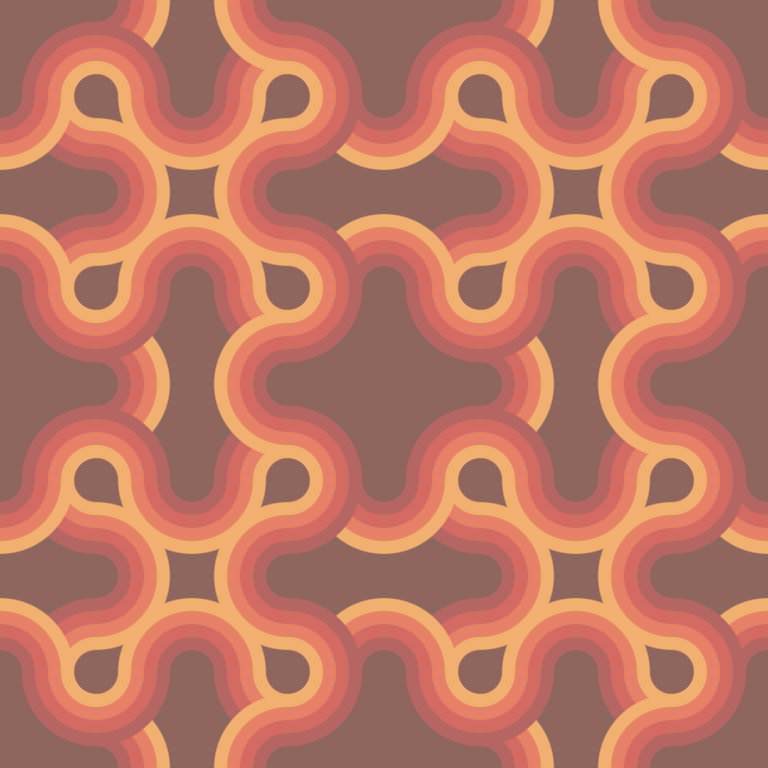
This pattern is drawn by a Shadertoy shader. Its source:

```glsl
// Interlaced wavy ribbons in four warm stripes, weaving a retro star lattice.

// Position across a serpentine ribbon made of half circles; 0.5 is its middle.
// f is folded into 0..2, and the ribbon runs along x at f.y = 1.
float acrossRibbon(vec2 f) {
    if (f.y < 1.0) return length(f - 1.0);
    return 1.0 - length(vec2(1.0 - abs(f.x - 1.0), f.y - 1.0));
}

float edge(float at, float t, float soft) {
    return smoothstep(at - soft, at + soft, t);
}

// Striped ribbon colour, with coverage in alpha.
vec4 ribbon(float t, float soft) {
    vec3 color = vec3(0.95, 0.69, 0.44);
    color = mix(color, vec3(0.90, 0.50, 0.40), edge(0.365, t, soft));
    color = mix(color, vec3(0.83, 0.42, 0.39), edge(0.5, t, soft));
    color = mix(color, vec3(0.71, 0.40, 0.39), edge(0.635, t, soft));
    return vec4(color, edge(0.23, t, soft) * (1.0 - edge(0.77, t, soft)));
}

void mainImage(out vec4 fragColor, in vec2 fragCoord) {
    // Two repeats each way, four units per repeat, mirrored about each star.
    vec2 p = fragCoord / iResolution.xy * 8.0;
    vec2 folded = abs(mod(p + 2.0, 4.0) - 2.0);
    float soft = 8.0 / min(iResolution.x, iResolution.y);

    vec4 across = ribbon(acrossRibbon(folded), soft);
    vec4 upright = ribbon(acrossRibbon(folded.yx), soft);

    // The ribbon on top alternates between the halves of a repeat.
    bool acrossOnTop = mod(p.x, 4.0) < 2.0;
    vec4 under = acrossOnTop ? upright : across;
    vec4 over = acrossOnTop ? across : upright;

    vec3 color = vec3(0.56, 0.40, 0.37);
    color = mix(color, under.rgb, under.a);
    color = mix(color, over.rgb, over.a);
    fragColor = vec4(color, 1.0);
}
```
